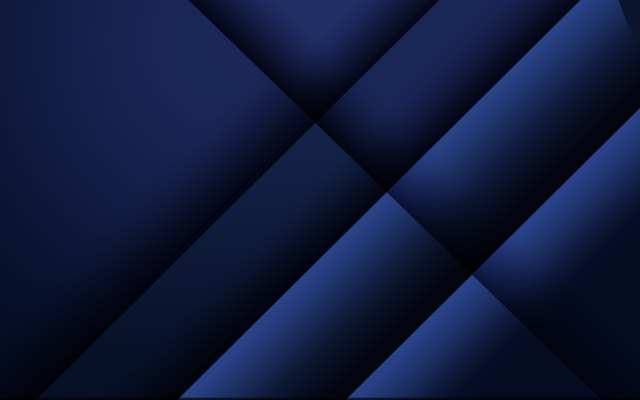
Reproduce this background procedurally as a Shadertoy shader.

```glsl
// Dark blue diagonal panels, crossed by a fold, with soft shadows and lit edges.

// Antialiased step: 0 below the edge, 1 above it.
float edge(float d) {
    float w = 0.8 / iResolution.y;
    return smoothstep(-w, w, d);
}

// Darkens a colour near an edge; the light returns over the given reach.
vec3 shadow(vec3 col, float dist, float reach, vec3 deepest) {
    float light = smoothstep(-0.25 * reach, reach, dist);
    float contact = smoothstep(-0.02, 0.03, dist);
    return col * mix(deepest, vec3(1.0), light) * mix(0.75, 1.0, contact);
}

// Panel that is lit along its left edge and falls off to the right.
vec3 litPanel(float dist, vec3 middle, vec3 far, float width) {
    vec3 col = mix(vec3(0.168, 0.275, 0.555), middle, smoothstep(-0.03, 0.18, dist));
    return mix(col, far, smoothstep(0.1, width, dist));
}

void mainImage(out vec4 fragColor, in vec2 fragCoord) {
    vec2 p = fragCoord / iResolution.y;
    p.x += 0.8 - 0.5 * iResolution.x / iResolution.y;

    // Signed distances to the fold and to the three rising edges
    float fold = (p.x + 1.033 * p.y - 1.504) / 1.438;
    float rise = p.x - 1.008 * p.y;
    float edgeA = (rise - 0.0900) / 1.42;
    float edgeB = (rise - 0.4430) / 1.42;
    float edgeC = (rise - 0.8640) / 1.42;

    float above = edge(fold);
    vec3 dark = vec3(0.06, 0.06, 0.18);

    // Outer left panel, with a glow near the top of the fold
    float glow = smoothstep(1.05, 0.1, distance(p, vec2(0.6, 0.9)));
    vec3 outer = mix(vec3(0.018, 0.052, 0.14), vec3(0.1, 0.152, 0.345), glow);
    outer = mix(outer, vec3(0.122, 0.182, 0.395), above);
    outer = shadow(outer, -edgeA, mix(0.2, 0.16, above), dark);

    // Second panel, fading towards the bottom
    vec3 second = mix(vec3(0.02, 0.06, 0.145), vec3(0.08, 0.135, 0.285),
                      smoothstep(-0.05, 0.75, p.y));
    second = mix(second, vec3(0.098, 0.152, 0.34), above);
    second = shadow(second, -edgeB, 0.16, dark);

    // Two lit panels
    vec3 third = litPanel(edgeB, vec3(0.06, 0.11, 0.24), vec3(0.008, 0.014, 0.05), 0.3);
    vec3 fourth = litPanel(edgeC, vec3(0.055, 0.1, 0.235), vec3(0.018, 0.046, 0.13), 0.23);

    // Small dark facet in the upper right corner
    float facet = edge(p.x - 1.546 - 0.375 * (1.0 - p.y));
    third = mix(third, vec3(0.045, 0.08, 0.175), facet * smoothstep(0.86, 0.96, p.y));

    // Lay the panels side by side
    float lit = edge(edgeB);
    vec3 col = mix(outer, second, edge(edgeA));
    col = mix(col, third, lit);
    col = mix(col, fourth, edge(edgeC));

    // Shadow cast by the fold on the upper right side
    vec3 deepest = mix(dark, vec3(0.27, 0.27, 0.44), lit);
    col = mix(col, shadow(col, fold, 0.17, deepest), above);

    // Thin dark rim at the bottom
    col *= mix(0.3, 1.0, smoothstep(0.002, 0.009, p.y));

    fragColor = vec4(col, 1.0);
}
```
